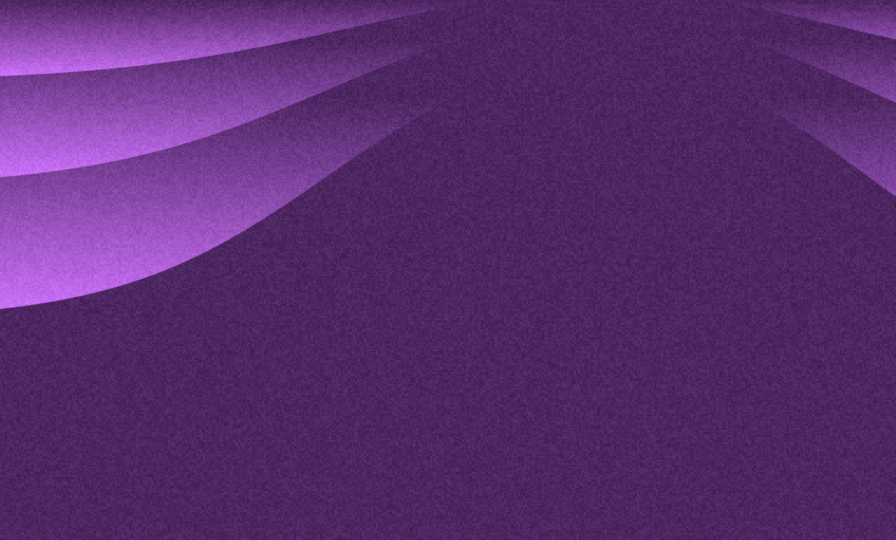
Give the GLSL for this background, as a Shadertoy shader.

```glsl
// Layered violet drapes hanging from the top over a grainy dark purple field.
#define BASE_COLOR vec3(0.300, 0.150, 0.380)
#define GLOW_COLOR vec3(0.795, 0.440, 0.980)
#define CREST_X 0.677
#define RIGHT_STRETCH 1.07
#define GRAIN_CELLS 512.0
#define GRAIN_AMOUNT 0.10
#define LAYERS 3

float hash(vec2 p) {
    vec3 q = fract(vec3(p.xyx) * 0.1031);
    q += dot(q, q.yzx + 33.33);
    return fract((q.x + q.y) * q.z);
}

float valueNoise(vec2 p) {
    vec2 cell = floor(p), f = fract(p);
    f = f * f * (3.0 - 2.0 * f);
    float low = mix(hash(cell), hash(cell + vec2(1.0, 0.0)), f.x);
    float high = mix(hash(cell + vec2(0.0, 1.0)), hash(cell + 1.0), f.x);
    return mix(low, high, f.y);
}

// Depth of a drape's lower edge at a distance from the crest.
// drape = (middle depth, half height, slope width, depth where the glow starts)
float edgeDepth(float dist, float middle, vec4 drape) {
    return drape.x + drape.y * tanh((dist - middle) / drape.z);
}

void mainImage(out vec4 fragColor, in vec2 fragCoord) {
    vec2 uv = fragCoord / iResolution.xy;
    float depth = 1.0 - uv.y;
    float pixel = 1.0 / iResolution.y;

    // Both sides fall away from one crest
    float side = uv.x - CREST_X;
    float dist = side < 0.0 ? -side : side * RIGHT_STRETCH;

    // Drapes from back to front
    vec4 drapes[LAYERS] = vec4[LAYERS](
        vec4(0.327, 0.268, 0.234, 0.180),
        vec4(0.167, 0.182, 0.260, 0.075),
        vec4(0.052, 0.100, 0.273, 0.002));
    vec3 color = BASE_COLOR;
    for (int i = 0; i < LAYERS; i++) {
        float middle = i == 2 ? 0.287 : 0.3125;
        float edge = edgeDepth(dist, middle, drapes[i]);
        float lowest = edgeDepth(CREST_X, middle, drapes[i]);
        float glow = clamp((depth - drapes[i].w) / (lowest - drapes[i].w), 0.0, 1.0);
        float cover = smoothstep(-pixel, pixel, edge - depth);
        color = mix(color, mix(BASE_COLOR, GLOW_COLOR, glow), cover);
    }

    // Fine grain with a slightly softer second scale
    vec2 grainPos = fragCoord / iResolution.x * GRAIN_CELLS;
    float grain = 0.6 * hash(floor(grainPos)) + 0.4 * valueNoise(grainPos * 0.6 + 17.0) - 0.5;
    color += grain * GRAIN_AMOUNT * vec3(1.0, 0.85, 1.05);

    fragColor = vec4(clamp(color, 0.0, 1.0), 1.0);
}
```
